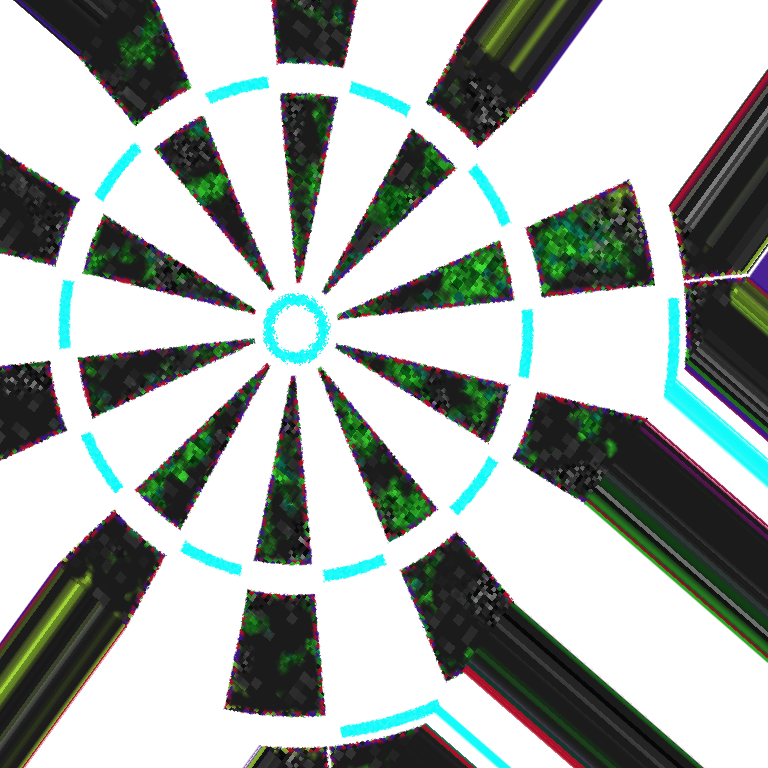
Write a Shadertoy shader that draws this background.

```glsl
// A ten-spoke wheel of mottled dark wedges and cyan dashes on white.
// The plane is clamped to a skewed square, so its rim smears into long beams;
// the wheel is then built from polar distances and filled with gradient noise.

const float SECTOR = 0.6283185;
const vec3 CYAN = vec3(0.03, 0.98, 0.98);
const vec3 CHARCOAL = vec3(0.105);

vec3 hash3(vec2 p) {
    vec3 h = fract(p.xyx * vec3(0.1031, 0.1030, 0.0973));
    h += dot(h, h.yxz + 33.33);
    return fract((h.xxy + h.yzz) * h.zyx);
}

float gradientNoise(vec2 p) {
    vec2 i = floor(p), f = fract(p);
    vec2 w = f * f * f * (f * (f * 6.0 - 15.0) + 10.0);
    vec2 o = vec2(0.0, 1.0);
    float a = dot(hash3(i).xy * 2.0 - 1.0, f);
    float b = dot(hash3(i + o.yx).xy * 2.0 - 1.0, f - o.yx);
    float c = dot(hash3(i + o).xy * 2.0 - 1.0, f - o);
    float d = dot(hash3(i + 1.0).xy * 2.0 - 1.0, f - 1.0);
    return mix(mix(a, b, w.x), mix(c, d, w.x), w.y);
}

// Blocky charcoal with green clouds, grey flecks and a vivid rim
vec3 mottledFill(vec2 st, vec2 q, float depth) {
    vec3 rnd = hash3(floor(st * 190.0) + 300.0);
    vec3 block = hash3(floor(st * 85.0) + 170.0);
    float r = length(q);

    // Green is dense inside the wheel and in the right-hand block
    float cloud = gradientNoise(st * 17.0 + 40.0) + 0.6 * gradientNoise(st * 48.0 + 90.0);
    vec2 toPatch = q - vec2(0.385, 0.11);
    float bias = mix(0.10, -0.20, smoothstep(0.28, 0.33, r));
    bias += 0.5 * exp(-90.0 * dot(toPatch, toPatch)) + 0.25 * q.x * step(r, 0.3);
    float green = smoothstep(0.0, 0.4, cloud + bias + 0.2 * (block.x - 0.5));
    vec3 leaf = mix(vec3(0.03, 0.30, 0.07), vec3(0.20, 0.72, 0.16), block.y);
    leaf = mix(leaf, vec3(0.05, 0.42, 0.30), step(0.82, block.z));
    vec3 olive = vec3(0.62, 0.72, 0.20);
    leaf = mix(leaf, olive, 0.8 * smoothstep(0.34, 0.43, abs(st.y)));

    vec3 col = CHARCOAL + 0.10 * step(0.72, block.z) * block.x;
    col = mix(col, leaf * (0.55 + 0.7 * rnd.x), green);

    // Grey flecks in drifting patches
    float fleckZone = smoothstep(0.05, 0.3, gradientNoise(st * 14.0 + 130.0));
    col = mix(col, vec3(0.65 * rnd.y * rnd.y), 0.75 * fleckZone * step(0.45, rnd.z));

    // Red, violet and green speckle close to the outline
    vec3 rim = mix(vec3(0.68, 0.06, 0.16), vec3(0.24, 0.08, 0.55), smoothstep(0.3, 0.7, rnd.x));
    rim = mix(rim, leaf, step(0.72, rnd.z));
    float nearEdge = 1.0 - smoothstep(0.002, 0.009, depth);
    return mix(col, rim, nearEdge * step(0.25, rnd.y));
}

// Dash of a ring, centred midway between two spokes
float dashDistance(float r, float offset, float radius) {
    return max(abs(r - radius) - 0.0068, (abs(offset) - 0.135) * r);
}

void mainImage(out vec4 fragColor, in vec2 fragCoord) {
    vec2 p = fragCoord / iResolution.y - vec2(0.3854, 0.5716);
    float aa = 1.0 / iResolution.y;

    // Skewed axes; clamping along them stretches the rim outwards
    vec2 axisS = vec2(0.755, -0.656), axisT = vec2(0.588, 0.809);
    vec2 st = vec2(p.x * axisT.y - p.y * axisT.x, axisS.x * p.y - axisS.y * p.x);
    st = clamp(st, -0.44, 0.44);
    vec2 q = (st.x * axisS + st.y * axisT) * vec2(1.0, 0.932);

    // Polar repeat: spokes and the gaps between them
    float r = length(q);
    float angle = atan(q.y, q.x) - radians(14.6);
    float spokeOffset = mod(angle + 0.5 * SECTOR, SECTOR) - 0.5 * SECTOR;
    float gapOffset = mod(angle, SECTOR) - 0.5 * SECTOR;
    float side = abs(r * sin(spokeOffset)) - (0.0026 + 0.153 * (r - 0.056));

    // Inner wedges, middle blocks, then the split outer band
    float wedge = max(side, max(0.056 - r, r - 0.285));
    float block = max(side, max(0.3216 - r, r - 0.4688));
    float band = max(0.5065 - r, 0.002 - abs(side));
    float dark = min(min(wedge, block), band);
    float ragged = 0.002 * (hash3(floor(st * 380.0) + 500.0).x - 0.5);

    // Two rings of dashes and a grainy hub
    float dashes = min(dashDistance(r, gapOffset, 0.3008), dashDistance(r, gapOffset, 0.4909));
    float hubGrain = 0.007 * (hash3(floor(st * 420.0) + 700.0).y - 0.5);
    float hub = abs(r - 0.0355) - 0.0065 + hubGrain;
    float cyan = min(dashes + ragged, hub);

    vec3 col = vec3(1.0);
    float tint = 0.16 * hash3(floor(st * 300.0) + 900.0).z;
    col = mix(col, CYAN + vec3(tint, 0.0, 0.0), 1.0 - smoothstep(-aa, aa, cyan));
    col = mix(col, mottledFill(st, q, -dark), 1.0 - smoothstep(-aa, aa, dark + ragged));
    fragColor = vec4(col, 1.0);
}
```
